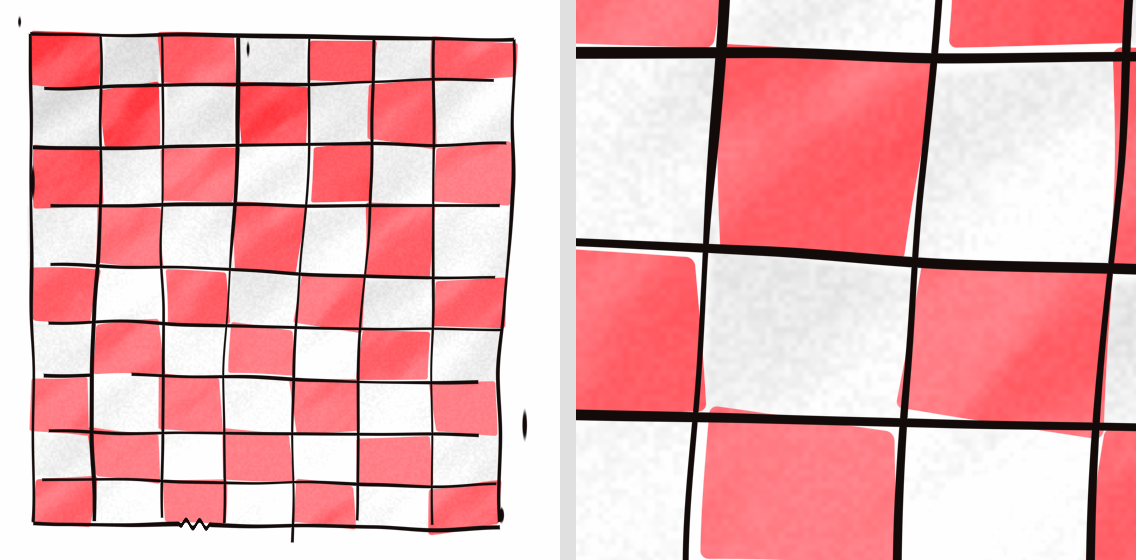
Left, the full canvas; right, a detail of the centre.
Write a WebGL 2 fragment shader that draws this pattern.

```glsl
#version 300 es
precision highp float;
// Hand-inked grid of 7 by 9 cells, checkered with red marker wash on white paper.
uniform vec2 u_resolution;
out vec4 fragColor;

const int COLS = 7;
const int ROWS = 9;
const vec3 PAPER = vec3(0.995);
const vec3 PINK = vec3(1.0, 0.50, 0.53);
const vec3 ROSE = vec3(1.0, 0.37, 0.40);
const vec3 DEEP_RED = vec3(1.0, 0.22, 0.25);
const vec3 INK = vec3(0.075, 0.045, 0.04);
const float COLUMN_PEN = 0.0022;  // half widths of the strokes
const float ROW_PEN = 0.0029;
const float BORDER_PEN = 0.0034;
const float WOBBLE = 0.007;       // drift of the strokes
const float SPILL = 0.009;        // misfit of wash against ink
const float GREY_WASH = 0.15;

// Grid line positions, measured from the left and from the top.
const float COLUMN_TOP[8] = float[8](0.054, 0.179, 0.288, 0.425, 0.554, 0.667, 0.775, 0.918);
const float COLUMN_BOTTOM[8] = float[8](0.058, 0.166, 0.289, 0.401, 0.523, 0.637, 0.772, 0.892);
const float ROW_LEFT[10] = float[10](0.060, 0.157, 0.262, 0.366, 0.474, 0.574, 0.669, 0.771, 0.858, 0.935);
const float ROW_RIGHT[10] = float[10](0.069, 0.144, 0.257, 0.366, 0.497, 0.589, 0.682, 0.777, 0.867, 0.944);

float hash(vec2 p) {
    vec3 q = fract(p.xyx * 0.1031);
    q += dot(q, q.yzx + 33.33);
    return fract((q.x + q.y) * q.z);
}

float noise(vec2 p) {
    vec2 i = floor(p), f = fract(p);
    f = f * f * (3.0 - 2.0 * f);
    return mix(mix(hash(i), hash(i + vec2(1, 0)), f.x),
               mix(hash(i + vec2(0, 1)), hash(i + vec2(1, 1)), f.x), f.y);
}

float drift(float along, float id) {
    return (noise(vec2(along * 9.0, id * 7.3 + 0.5)) - 0.5) * WOBBLE;
}

// Offset of one painted edge, tilted between two random ends.
float looseEdge(float id, vec2 cell, float along) {
    vec2 seed = cell * 5.0 + id * 31.0;
    return (mix(hash(seed), hash(seed + 2.7), clamp(along, 0.0, 1.0)) * 2.0 - 1.0) * SPILL;
}

float blot(vec2 p, vec2 center, vec2 radius) {
    return (length((p - center) / radius) - 1.0) * radius.x;
}

void main() {
    vec2 p = gl_FragCoord.xy / u_resolution;
    p.y = 1.0 - p.y;
    float aa = 0.8 / min(u_resolution.x, u_resolution.y);

    // Wandering grid lines at this point
    float lineX[8];
    float lineY[10];
    for (int i = 0; i <= COLS; i++)
        lineX[i] = mix(COLUMN_TOP[i], COLUMN_BOTTOM[i], smoothstep(0.25, 0.68, p.y)) + drift(p.y, float(i));
    for (int j = 0; j <= ROWS; j++)
        lineY[j] = mix(ROW_LEFT[j], ROW_RIGHT[j], smoothstep(0.1, 0.85, p.x)) + drift(p.x, float(j) + 20.0);

    // Wash: red on even cells, faint grey on odd cells
    float cloud = noise(p * vec2(13.0, 17.0) + p.yx * 9.0);
    float streak = noise(vec2(p.x + p.y, (p.y - p.x) * 0.3) * 60.0);
    float grain = noise(p * 270.0) - 0.5;
    float upperLeft = clamp(1.0 - p.y - 0.3 * p.x, 0.0, 1.0);
    float red = 0.0, depth = 0.0, grey = 0.0;
    for (int j = 0; j < ROWS; j++)
    for (int i = 0; i < COLS; i++) {
        vec2 cell = vec2(i, j);
        vec2 low = vec2(lineX[i], lineY[j]), high = vec2(lineX[i + 1], lineY[j + 1]);
        if (any(lessThan(p, low - 0.02)) || any(greaterThan(p, high + 0.02))) continue;
        vec2 t = (p - low) / (high - low);
        low += vec2(looseEdge(1.0, cell, t.y), looseEdge(2.0, cell, t.x));
        high += vec2(looseEdge(3.0, cell, t.y), looseEdge(4.0, cell, t.x));
        vec2 q = abs(p - 0.5 * (low + high)) - 0.5 * (high - low) + 0.005;
        float d = length(max(q, 0.0)) + min(max(q.x, q.y), 0.0) - 0.005;
        float tone = hash(cell + 11.0);
        if ((i + j) % 2 == 0) {
            float cover = 1.0 - smoothstep(-aa, aa, d);
            depth = mix(depth, 0.3 * tone + 0.5 * upperLeft + 0.5 * cloud + 0.12 * streak, cover);
            red = max(red, cover);
        } else {
            float amount = 0.35 * tone + 0.65 * upperLeft + 0.7 * cloud + 0.4 * grain - 0.5;
            grey = max(grey, clamp(amount, 0.0, 1.0) * (1.0 - smoothstep(-0.004, 0.004, d)));
        }
    }
    vec3 redWash = mix(PINK, ROSE, smoothstep(0.45, 0.8, depth));
    redWash = mix(redWash, DEEP_RED, smoothstep(0.85, 1.15, depth)) + grain * vec3(0.0, 0.05, 0.05);
    vec3 color = mix(PAPER - GREY_WASH * grey, redWash, red);

    // Ink strokes with uneven pressure and ragged ends
    float ink = 1.0;
    for (int i = 0; i <= COLS; i++) {
        bool border = i == 0 || i == COLS;
        float pen = (border ? BORDER_PEN * 0.85 : COLUMN_PEN) * (0.7 + 0.6 * noise(vec2(p.y * 6.0, float(i) + 50.0)));
        if (i == 3) pen += 0.0015 * (1.0 - smoothstep(0.4, 0.5, p.y));
        if (i == 1) pen += 0.001 * smoothstep(0.2, 0.35, p.y);
        float overrun = i == 4 ? 0.03 : -0.012 * hash(vec2(i, 70));
        float d = max(abs(p.x - lineX[i]) - pen, max(lineY[0] - p.y, p.y - lineY[ROWS] - overrun));
        ink = min(ink, d);
    }
    for (int j = 0; j <= ROWS; j++) {
        bool border = j == 0 || j == ROWS;
        float ragged = border ? 0.0 : 0.04;
        float pen = (border ? BORDER_PEN : ROW_PEN) * (0.7 + 0.6 * noise(vec2(p.x * 6.0, float(j) + 90.0)));
        float squiggle = j == ROWS ? 0.007 * sin(p.x * 260.0) * smoothstep(0.03, 0.02, abs(p.x - 0.348)) : 0.0;
        float d = max(abs(p.y - lineY[j] - squiggle) - pen,
            max(lineX[0] + ragged * hash(vec2(j, 80)) - p.x, p.x - lineX[COLS] + ragged * hash(vec2(j, 85))));
        if (j == 6) d = max(d, min(p.x - 0.163, 0.235 - p.x));
        ink = min(ink, d);
    }

    // Stray pen marks
    ink = min(ink, blot(p, vec2(0.937, 0.759), vec2(0.004, 0.024)));
    ink = min(ink, blot(p, vec2(0.058, 0.326), vec2(0.004, 0.028)));
    ink = min(ink, blot(p, vec2(0.035, 0.039), vec2(0.0025, 0.008)));
    ink = min(ink, blot(p, vec2(0.443, 0.088), vec2(0.0025, 0.011)));
    ink = min(ink, blot(p, vec2(0.895, 0.920), vec2(0.005, 0.013)));
    color = mix(color, INK, 1.0 - smoothstep(-aa, aa, ink));
    fragColor = vec4(color, 1.0);
}
```
